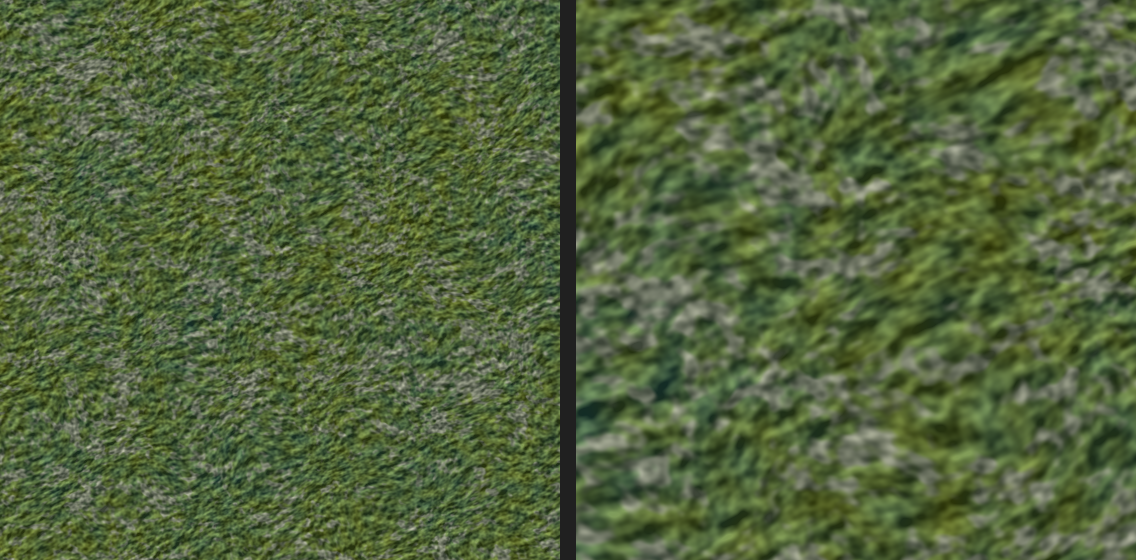
Left, the full canvas; right, a detail of the centre.
Give the GLSL for this texture, as a WebGL 2 fragment shader.

```glsl
#version 300 es
precision highp float;
// Rough turf seen from above: slanted tufts of grass with dry, greyish litter between.
// Stretched gradient noise forms a height field that is lit from the upper left;
// a second group of noise layers decides where the dry litter shows through.

uniform vec2 u_resolution;
out vec4 fragColor;

// Unit vector with a random direction for each lattice cell
vec2 cellGradient(vec2 cell) {
  uvec2 k = uvec2(ivec2(cell));
  uint h = k.x * 1597334677u ^ k.y * 3812015801u;
  h = (h ^ (h >> 15)) * 2246822519u;
  h = (h ^ (h >> 13)) * 3266489917u;
  h ^= h >> 16;
  float angle = 6.28318 * float(h & 65535u) / 65536.0;
  return vec2(cos(angle), sin(angle));
}

// Gradient noise, scaled to a standard deviation near one
float noise(vec2 p) {
  vec2 cell = floor(p), f = p - cell;
  vec2 w = f * f * f * (f * (f * 6.0 - 15.0) + 10.0);
  vec2 e = vec2(1.0, 0.0);
  float low = mix(dot(cellGradient(cell), f),
                  dot(cellGradient(cell + e.xy), f - e.xy), w.x);
  float high = mix(dot(cellGradient(cell + e.yx), f - e.yx),
                   dot(cellGradient(cell + e.xx), f - e.xx), w.x);
  return 4.4 * mix(low, high, w.y);
}

// Coordinates along and across the lie of the grass
vec2 alongBlades(vec2 p) {
  vec2 lie = vec2(cos(0.42), sin(0.42));
  return vec2(dot(p, lie), dot(p, vec2(-lie.y, lie.x)));
}

float turfHeight(vec2 p) {
  vec2 g = alongBlades(p);
  return 0.72 * noise(g * vec2(36.0, 64.0) + 7.3)
       + 0.58 * noise(g * vec2(82.0, 135.0) + 31.7);
}

void main() {
  vec2 uv = gl_FragCoord.xy / u_resolution;

  // Gentle bending of the grass direction
  vec2 p = uv + 0.005 * vec2(noise(uv * 7.0 + 3.1), noise(uv * 7.0 + 57.4));
  vec2 g = alongBlades(p);

  // Tufts with lit upper left flanks, plus fine blades
  float height = turfHeight(p);
  float relief = height - turfHeight(p + 0.0065 * vec2(-0.5, 0.87));
  float blades = noise(g * vec2(150.0, 205.0) + 91.2);
  float tone = 0.5 * height + 0.5 * relief + 0.4 * blades;
  float light = clamp(0.5 + 0.25 * tone, 0.0, 1.15);

  // Grass colour, drifting between yellowish and bluish green
  vec3 grass = mix(vec3(0.13, 0.19, 0.08), vec3(0.46, 0.56, 0.31), light);
  float hue = 0.6 * noise(uv * 5.0 + 12.6) + 0.8 * noise(p * 42.0 + 68.3);
  grass += vec3(0.018, 0.006, -0.022) * hue;

  // Dry litter: flat patches broken up by ragged crumbs
  float dryness = 0.3 * noise(uv * 4.5 + 21.9)
                + 0.55 * noise(p * vec2(14.0, 25.0) + 44.5)
                + 0.55 * noise(p * vec2(44.0, 62.0) + 15.8)
                + 0.5 * noise(p * vec2(105.0, 125.0) + 73.6);
  float dry = smoothstep(-0.15, 1.6, dryness);
  float crumbs = noise(p * vec2(135.0, 170.0) + 5.7);
  float litterLight = clamp(0.45 + 0.17 * tone + 0.13 * crumbs, 0.0, 1.2);
  vec3 litter = mix(vec3(0.25, 0.28, 0.23), vec3(0.67, 0.68, 0.61), litterLight);

  vec3 color = mix(grass, litter, 0.92 * dry);
  fragColor = vec4(clamp(color, 0.0, 1.0), 1.0);
}
```
